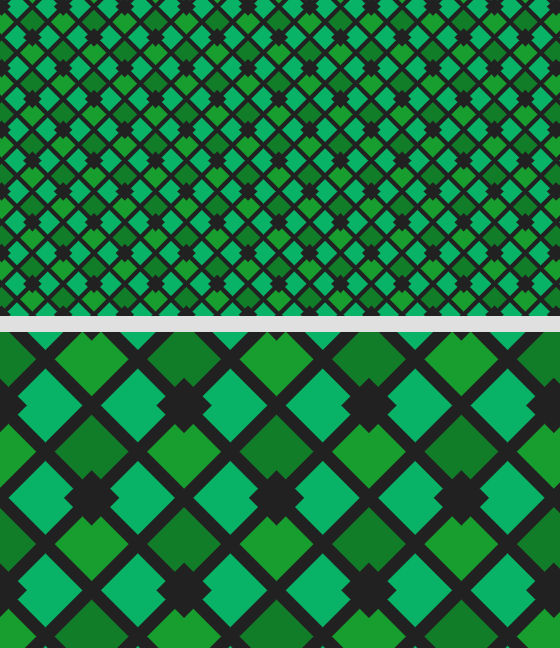
Top: the whole. Bottom: its middle third, enlarged.
A Shadertoy shader for this pattern:

```glsl
#define PERIOD 0.195                // star spacing, in canvas heights
#define STAR_ORIGIN vec2(0.8824, 0.4917)
#define BAR_HALF 0.05               // half widths, in periods
#define STAR_HALF 0.15
#define GROUND vec3(0.13, 0.13, 0.13)
#define TEAL vec3(0.03, 0.70, 0.40)
#define DEEP_GREEN vec3(0.07, 0.49, 0.16)
#define BRIGHT_GREEN vec3(0.09, 0.62, 0.18)

float boxDistance(vec2 p, float halfSide) {
    vec2 a = abs(p);
    return max(a.x, a.y) - halfSide;
}

// One of four tiles around a star, with its inner corner notched
float tileDistance(vec2 cell) {
    float tile = boxDistance(abs(cell) - 0.25, 0.25 - BAR_HALF);
    float star = boxDistance(cell, STAR_HALF);
    return max(tile, -star);
}

// Deep green above the star, bright green below, teal at the sides
vec3 tileColor(vec2 cell) {
    if (cell.x * cell.y < 0.0) return TEAL;
    return cell.x > 0.0 ? DEEP_GREEN : BRIGHT_GREEN;
}

void mainImage(out vec4 fragColor, in vec2 fragCoord) {
    vec2 p = (fragCoord / iResolution.y - STAR_ORIGIN) / PERIOD;

    // Diagonal axes; each cell is centred on a star
    vec2 diagonal = vec2(p.x + p.y, p.y - p.x);
    vec2 cell = fract(diagonal + 0.5) - 0.5;

    // Pixel size along the diagonal axes
    float pixel = sqrt(2.0) / (iResolution.y * PERIOD);
    float coverage = clamp(0.5 - tileDistance(cell) / pixel, 0.0, 1.0);

    fragColor = vec4(mix(GROUND, tileColor(cell), coverage), 1.0);
}
```
